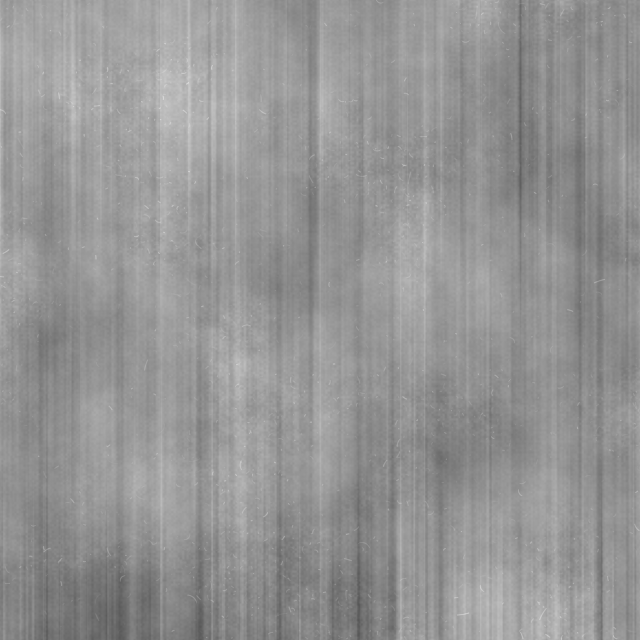
Write a three.js fragment shader that draws this texture.

```glsl
varying vec2 vUv;

const float BASE_GREY = 0.556;
const float PANELS = 8.0;
const float PANEL_CONTRAST = 0.07;
const float EDGE_LIGHT = 0.06;
const float GROOVE_DEPTH = 0.085;
const float GROOVE_WIDTH = 0.045;
const float CLOUD_CONTRAST = 0.36;
const float STREAK_CONTRAST = 0.075;
const float HAIRLINE_CONTRAST = 0.05;
const float LINE_CONTRAST = 0.055;
const float MOTTLE_CONTRAST = 0.085;
const float GRAIN_CONTRAST = 0.05;
const float TOP_LIGHT = 0.06;
const float CORNER_SHADE = 0.13;
const float SCRATCH_LIGHT = 0.12;
const float SCRATCH_WIDTH = 0.0018;

float hash(vec2 p) {
  return fract(sin(dot(p, vec2(127.1, 311.7))) * 43758.5453);
}

float noise(vec2 p) {
  vec2 i = floor(p);
  vec2 f = fract(p);
  f = f * f * (3.0 - 2.0 * f);
  float low = mix(hash(i), hash(i + vec2(1.0, 0.0)), f.x);
  float high = mix(hash(i + vec2(0.0, 1.0)), hash(i + vec2(1.0, 1.0)), f.x);
  return mix(low, high, f.y);
}

// Layered noise centred on zero
float fbm(vec2 p) {
  float sum = 0.0;
  float amp = 0.5;
  for (int i = 0; i < 5; i++) {
    sum += amp * (noise(p) - 0.5);
    p = mat2(0.8, 0.6, -0.6, 0.8) * p * 2.03 + 17.3;
    amp *= 0.5;
  }
  return sum;
}

// Vertical panels: tone steps, lit left edges, soft central grooves
float panels(vec2 uv) {
  float id = floor(uv.x * PANELS);
  float f = fract(uv.x * PANELS);
  float tone = noise(vec2(id * 7.0 + 3.0, uv.y * 2.2)) - 0.5;
  float edge = exp(-f * 6.0) * noise(vec2(id * 5.0 + 40.0, uv.y * 3.0));
  float rim = smoothstep(0.89, 0.96, f) * noise(vec2(id * 3.0 + 80.0, uv.y * 3.0));
  float offset = (f - 0.5) / GROOVE_WIDTH;
  float groove = exp(-offset * offset) + 0.35 * exp(-offset * offset * 0.08);
  groove *= mix(0.8, 0.15, uv.y) * (0.5 + noise(vec2(id * 9.0, uv.y * 2.0)));
  return PANEL_CONTRAST * tone + EDGE_LIGHT * (edge + 0.5 * rim) - GROOVE_DEPTH * groove;
}

// Brushed streaks, from broad bands to hairlines
float streaks(vec2 uv) {
  float sum = 0.0;
  float freq = 38.0;
  float amp = 0.4;
  for (int i = 0; i < 3; i++) {
    sum += amp * (noise(vec2(uv.x * freq, uv.y * 1.6 + freq)) - 0.5);
    freq *= 2.1;
    amp *= 0.95;
  }
  float hair = noise(vec2(uv.x * 256.0, uv.y * 2.5 + 11.0)) - 0.5;
  float dark = smoothstep(0.7, 1.0, noise(vec2(uv.x * 150.0 + 9.0, uv.y * 1.3)));
  float light = smoothstep(0.74, 1.0, noise(vec2(uv.x * 190.0 + 61.0, uv.y * 1.3)));
  return STREAK_CONTRAST * sum + HAIRLINE_CONTRAST * hair + LINE_CONTRAST * (light - dark);
}

// Short bent scratches and specks, one per cell at most
float scratches(vec2 uv, float cells, float density) {
  vec2 p = uv * cells;
  float lit = 0.0;
  for (int j = -1; j <= 1; j++) {
    for (int i = -1; i <= 1; i++) {
      vec2 cell = floor(p) + vec2(float(i), float(j));
      vec2 seed = cell + cells;
      vec2 centre = cell + 0.2 + 0.6 * vec2(hash(seed), hash(seed + 31.7));
      float angle = 6.283 * hash(seed + 57.1);
      vec2 q = p - centre;
      q = vec2(cos(angle) * q.x + sin(angle) * q.y, cos(angle) * q.y - sin(angle) * q.x);
      q.y += (hash(seed + 71.9) - 0.5) * 2.4 * q.x * q.x;
      float size = hash(seed + 13.3);
      float reach = 0.02 + 0.36 * size * size;
      float d = length(vec2(max(abs(q.x) - reach, 0.0), q.y)) / cells;
      float present = step(hash(seed + 93.5), density);
      float strength = hash(seed + 5.9);
      lit += present * (0.15 + 0.85 * strength * strength) * smoothstep(SCRATCH_WIDTH, 0.0, d);
    }
  }
  return lit;
}

void main() {
  vec2 uv = vUv;
  float grey = BASE_GREY + panels(uv) + streaks(uv);

  // Cloudy stains and large shading
  grey += CLOUD_CONTRAST * fbm(uv * vec2(4.2, 3.6) + 5.0);
  grey += TOP_LIGHT * smoothstep(0.5, 1.0, uv.y);
  grey += 0.5 * TOP_LIGHT * smoothstep(0.6, 0.0, length(uv - 1.0));
  grey -= CORNER_SHADE * smoothstep(0.32, 0.0, length(uv));

  // Worn patches carry more mottling, grain and scratches
  float wear = smoothstep(-0.14, 0.2, fbm(uv * 8.0 + 23.0));
  grey += MOTTLE_CONTRAST * (0.6 + 0.6 * wear) * fbm(uv * 42.0);
  grey += GRAIN_CONTRAST * (noise(uv * 290.0) - 0.5) * (0.6 + 0.5 * wear);
  float marks = scratches(uv, 38.0, 0.06 + 0.24 * wear);
  marks += scratches(uv, 67.0, 0.06 + 0.3 * wear);
  marks += scratches(uv, 110.0, 0.05 + 0.2 * wear);
  grey += SCRATCH_LIGHT * min(marks, 1.2);

  gl_FragColor = vec4(vec3(clamp(grey, 0.0, 1.0)), 1.0);
}
```
